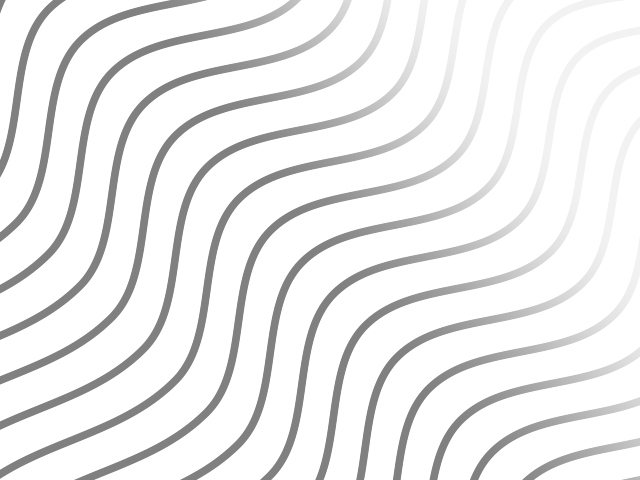
A Shadertoy shader for this background:

```glsl
// Crests and troughs of one wave: (position along the diagonal, height across it)
const vec2 EXTREMES[6] = vec2[6](
    vec2(-1.111, 0.842), vec2(-0.429, 1.026), vec2(0.083, 0.780),
    vec2(0.625, 1.012), vec2(1.090, 0.795), vec2(1.542, 1.012));

// Returns the wave height and its slope, joining the extremes by half cosines
vec2 wave(float along) {
    vec2 result = vec2(EXTREMES[0].y, 0.0);
    for (int i = 0; i < 5; i++) {
        vec2 from = EXTREMES[i];
        vec2 span = EXTREMES[i + 1] - from;
        float phase = 3.14159 * clamp((along - from.x) / span.x, 0.0, 1.0);
        result.x += span.y * (0.5 - 0.5 * cos(phase));
        result.y += 0.5 * span.y * sin(phase) * 3.14159 / span.x;
    }
    return result;
}

void mainImage(out vec4 fragColor, in vec2 fragCoord) {
    vec2 p = fragCoord / iResolution.y;
    float down = 1.0 - p.y;

    // Diagonal axes: along the lines (up right) and across them (down right)
    float along = p.x - down;
    float across = p.x + down;

    // Signed offset from the nearest of the evenly spaced copies
    vec2 curve = wave(along);
    float spacing = 0.1319;
    float offset = across - curve.x;
    offset -= spacing * round(offset / spacing);

    // Offset turned into distance, so that the stroke keeps its width on slopes
    float dist = abs(offset) / sqrt(2.0 + 2.0 * curve.y * curve.y);
    float pixel = 1.0 / iResolution.y;
    float stroke = 1.0 - smoothstep(-0.6 * pixel, 0.6 * pixel, dist - 0.008);

    // Grey lines fade towards the upper right
    float fade = smoothstep(0.226, 0.9375, p.x - 0.75 * down);
    vec3 lineColor = vec3(mix(0.5, 0.95, fade));
    fragColor = vec4(mix(vec3(1.0), lineColor, stroke), 1.0);
}
```
